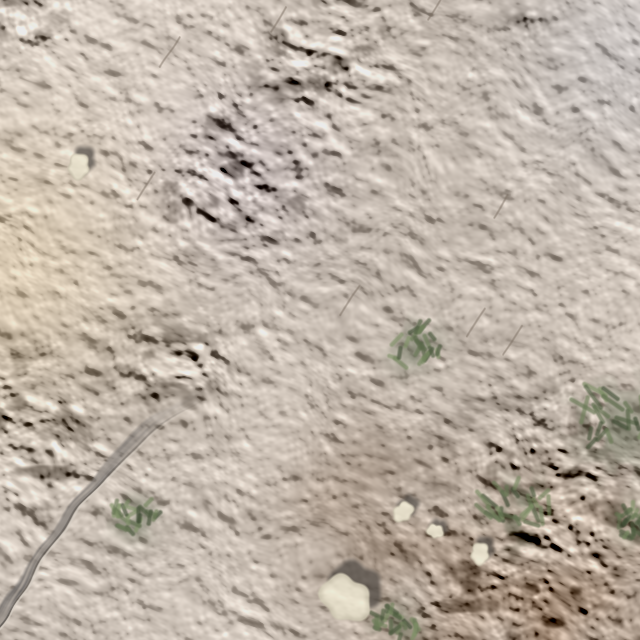
Reproduce this texture procedurally as a Shadertoy shader.

```glsl
// Dry, sunlit earth: slanted noise relief lit from the lower left, with rough
// clods, a brown damp corner, pale stones, small grass tufts and a dry twig.
// Relief is a height difference towards the light; the rest is layered on top.

#define BASE_TONE 0.745
#define GRAIN vec2(31.0, 50.0)
#define SLANT 0.42
#define LIGHT_STEP 0.009
#define SMOOTH_GAIN 0.32
#define ROUGH_GAIN 0.55
#define WARMTH vec3(0.042, 0.0, -0.042)
#define STONE_COLOR vec3(0.90, 0.87, 0.79)
#define SHADOW_COLOR vec3(0.29, 0.27, 0.25)
#define GRASS_DARK vec3(0.23, 0.28, 0.19)
#define GRASS_LIGHT vec3(0.52, 0.59, 0.42)

float hash(vec2 p) {
    vec3 q = fract(p.xyx * 0.1031);
    q += dot(q, q.yzx + 33.33);
    return fract((q.x + q.y) * q.z);
}

float noise(vec2 p) {
    vec2 i = floor(p), f = fract(p);
    f = f * f * (3.0 - 2.0 * f);
    return mix(mix(hash(i), hash(i + vec2(1, 0)), f.x),
               mix(hash(i + vec2(0, 1)), hash(i + vec2(1, 1)), f.x), f.y);
}

float fbm(vec2 p) {
    return 0.5 * noise(p) + 0.3 * noise(p * 2.1 + 17.0) + 0.2 * noise(p * 4.3 + 41.0);
}

// Height of the ground, stretched along the slant and bent by slow noise
float height(vec2 p) {
    p += 0.02 * vec2(noise(p * 13.0 + 50.0), noise(p * 13.0 + 90.0));
    vec2 along = vec2(cos(SLANT), -sin(SLANT));
    return fbm(vec2(dot(p, along), dot(p, vec2(-along.y, along.x))) * GRAIN + 100.0);
}

// Soft round patch: centre in xy, radius in z
float blob(vec2 p, vec3 b) {
    vec2 d = (p - b.xy) / b.z;
    return exp(-dot(d, d));
}

float segment(vec2 p, vec2 a, vec2 b) {
    vec2 d = b - a;
    return length(p - a - d * clamp(dot(p - a, d) / dot(d, d), 0.0, 1.0));
}

float stoneDistance(vec2 p, vec3 s) {
    vec2 d = p - s.xy;
    float a = atan(d.y, d.x), seed = s.x * 40.0;
    return length(d) - s.z * (0.9 + 0.12 * sin(2.0 * a + seed) + 0.07 * sin(5.0 * a + seed * 2.0));
}

vec3 addStone(vec3 col, vec2 p, vec3 s, float relief) {
    float shadow = stoneDistance(p - s.z * vec2(0.4, 0.5), s);
    col = mix(col, SHADOW_COLOR, 0.7 * smoothstep(0.006, -0.006, shadow));
    float d = stoneDistance(p, s);
    vec3 face = STONE_COLOR + 0.12 * relief - 0.10 * smoothstep(-0.3, 0.0, d / s.z);
    return mix(col, face, smoothstep(0.002, -0.003, d));
}

vec3 addTuft(vec3 col, vec2 p, vec3 t) {
    if (distance(p, t.xy) > 2.2 * t.z) return col;
    col = mix(col, GRASS_DARK + 0.06, 0.45 * blob(p, t) * smoothstep(0.25, 0.65, noise(p * 45.0)));
    for (float i = 0.0; i < 24.0; i++) {
        vec2 k = vec2(i, floor(t.x * 100.0));
        float turn = 6.283 * hash(k), lean = 0.5 + 2.4 * hash(k + 31.0);
        vec2 root = t.xy + t.z * sqrt(hash(k + 7.0)) * vec2(cos(turn), 0.8 * sin(turn));
        vec2 tip = root + t.z * (0.2 + 0.4 * hash(k + 13.0)) * vec2(cos(lean), sin(lean));
        float blade = smoothstep(0.0055, 0.001, segment(p, root, tip));
        col = mix(col, mix(GRASS_DARK, GRASS_LIGHT, hash(k + 19.0)), 0.65 * blade);
    }
    return col;
}

// Curved twig: grey frayed band with a pale sunlit edge
vec3 addTwig(vec3 col, vec2 p) {
    float slope = 1.75 - 4.0 * p.x;
    float d = (p.y - 0.02 - 1.75 * p.x + 2.0 * p.x * p.x) / sqrt(1.0 + slope * slope);
    d += 0.008 * (noise(p * 24.0) - 0.5);
    float fade = smoothstep(0.34, 0.12, p.x);
    float width = 0.007 + 0.018 * noise(vec2(p.x * 22.0, 3.0));
    float band = smoothstep(-0.002, 0.002, d) * smoothstep(width + 0.003, width - 0.003, d);
    float fibre = noise(vec2(p.x * 30.0, d * 260.0));
    col = mix(col, mix(vec3(0.34, 0.33, 0.33), vec3(0.62, 0.59, 0.56), fibre), 0.8 * band * fade);
    col = mix(col, SHADOW_COLOR, 0.6 * fade * smoothstep(0.003, 0.0, abs(d)));
    return mix(col, vec3(0.84, 0.81, 0.77), 0.7 * fade * smoothstep(0.003, 0.0, abs(d + 0.003)));
}

void mainImage(out vec4 fragColor, in vec2 fragCoord) {
    vec2 p = fragCoord / iResolution.y;

    // Where the ground is broken into clods
    vec3 clods[8] = vec3[8](vec3(0.07, 0.33, 0.11), vec3(0.28, 0.42, 0.07), vec3(0.37, 0.71, 0.12),
        vec3(0.86, 0.10, 0.19), vec3(0.83, 0.96, 0.03), vec3(0.04, 0.97, 0.06),
        vec3(0.53, 0.91, 0.10), vec3(0.86, 0.28, 0.09));
    float rough = 0.1;
    for (int i = 0; i < 8; i++) rough += 0.75 * blob(p, clods[i]);
    rough = clamp(rough * (0.5 + noise(p * 9.0)), 0.0, 1.0);

    // Lit relief, deepened shadows and broad tone
    float relief = height(p) - height(p - LIGHT_STEP * vec2(SLANT, 0.9));
    float tone = BASE_TONE + relief * (SMOOTH_GAIN + ROUGH_GAIN * rough);
    tone -= (0.08 + 0.35 * rough) * smoothstep(0.10, 0.32, -relief);
    tone -= 0.30 * rough * smoothstep(0.60, 0.85, noise(p * vec2(30.0, 38.0) + 7.0));
    tone += 0.14 * (fbm(p * 5.0 + 3.0) - 0.5) + 0.05 * blob(p, vec3(0.18, 0.82, 0.22));
    vec3 col = tone + WARMTH;

    // Yellow, mauve, cool and brown areas
    float brown = blob(p, vec3(0.87, 0.0, 0.25)) + 0.45 * blob(p, vec3(0.56, 0.21, 0.13));
    col += vec3(0.03, 0.01, -0.04) * blob(p, vec3(0.0, 0.58, 0.22));
    col -= vec3(0.07, 0.07, 0.04) * blob(p, vec3(0.38, 0.73, 0.14));
    col += vec3(-0.02, 0.0, 0.03) * blob(p, vec3(1.0, 0.92, 0.2));
    col -= vec3(0.15, 0.19, 0.22) * brown * (0.6 + 0.7 * noise(p * 14.0));

    // Thin dry stalks
    for (float i = 0.0; i < 8.0; i++) {
        vec2 a = vec2(hash(vec2(i, 3.0)), 0.4 + 0.6 * hash(vec2(i, 8.0)));
        float d = segment(p + 0.01 * noise(p * 30.0), a, a + vec2(0.025, 0.04));
        col = mix(col, vec3(0.48, 0.43, 0.38), 0.5 * smoothstep(0.003, 0.0, d));
    }

    col = addTwig(col, p);
    vec3 tufts[6] = vec3[6](vec3(0.65, 0.455, 0.04), vec3(0.97, 0.33, 0.07), vec3(0.81, 0.20, 0.05),
        vec3(0.21, 0.19, 0.036), vec3(0.99, 0.18, 0.03), vec3(0.62, 0.02, 0.035));
    for (int i = 0; i < 6; i++) col = addTuft(col, p, tufts[i]);
    vec3 stones[5] = vec3[5](vec3(0.54, 0.065, 0.042), vec3(0.123, 0.74, 0.021),
        vec3(0.63, 0.20, 0.018), vec3(0.68, 0.17, 0.014), vec3(0.75, 0.135, 0.018));
    for (int i = 0; i < 5; i++) col = addStone(col, p, stones[i], relief);

    fragColor = vec4(clamp(col, 0.0, 0.92), 1.0);
}
```
